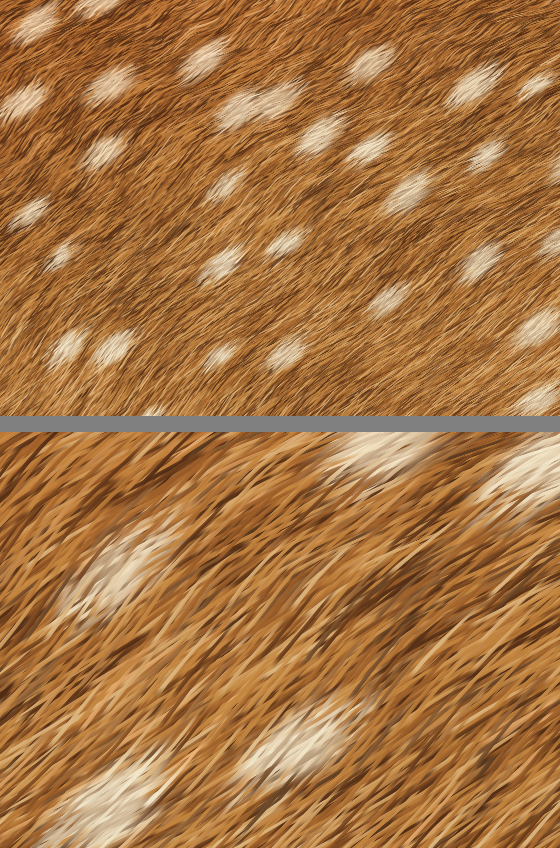
Top: the whole. Bottom: its middle third, enlarged.
Reproduce this texture procedurally as a Shadertoy shader.

```glsl
#define LAYERS 16
#define STRAND_SIZE vec2(0.094, 0.0059)
#define CROSSING 0.42
#define SPOT_SPACING 0.205
#define SPOT_RADII vec2(0.064, 0.034)
#define LEAN 0.80
#define DARK vec3(0.31, 0.17, 0.08)
#define BROWN vec3(0.64, 0.39, 0.17)
#define GOLD vec3(0.77, 0.53, 0.25)
#define TIP vec3(0.87, 0.73, 0.52)
#define DUSTY vec3(0.65, 0.47, 0.29)
#define CREAM vec3(0.97, 0.95, 0.86)

vec4 hash4(vec3 p) {
    vec4 q = fract(p.xyzx * vec4(0.1031, 0.1030, 0.0973, 0.1099));
    q += dot(q, q.wzxy + 33.33);
    return fract((q.xxyz + q.yzzw) * q.zywx);
}

vec2 rotate(vec2 p, float angle) {
    float c = cos(angle), s = sin(angle);
    return vec2(c * p.x + s * p.y, c * p.y - s * p.x);
}

// Coordinates along (x) and across (y) the lie of the fur
vec2 furFlow(vec2 p) {
    vec2 flow = rotate(p, LEAN);
    flow.y += 0.22 * p.x * p.y;
    flow.y += 0.010 * sin(11.0 * flow.x + 5.0 * flow.y + 1.0);
    float unruly = smoothstep(0.35, 1.0, p.y);
    flow.y += (0.0006 + 0.0024 * unruly) * sin(43.0 * flow.x + 17.0 * flow.y + 2.0 * sin(23.0 * flow.y));
    return flow;
}

// Pale spots scattered in slanting rows
float spotMask(vec2 p) {
    const float slant = 0.4;
    vec2 grid = vec2(p.x, p.y - slant * p.x) / SPOT_SPACING;
    vec2 home = floor(grid);
    float mask = 0.0;
    for (int j = -1; j <= 1; j++)
    for (int i = -1; i <= 1; i++) {
        vec2 cell = home + vec2(i, j);
        vec4 rnd = hash4(vec3(cell, 71.0));
        vec2 d = (grid - cell - 0.2 - 0.6 * rnd.xy) * SPOT_SPACING;
        d.y += slant * d.x;
        d = rotate(d, LEAN - 0.13 + 0.3 * (rnd.x - 0.5));
        float r = length(d / (SPOT_RADII * mix(0.7, 1.15, rnd.z)));
        float strength = step(rnd.w, 0.88) * mix(1.0, 0.8, rnd.w);
        mask = max(mask, strength * (1.0 - smoothstep(0.55, 1.2, r)));
    }
    return mask;
}

vec3 furColour(float tone) {
    vec3 colour = mix(DARK, BROWN, smoothstep(0.0, 0.5, tone));
    colour = mix(colour, GOLD, smoothstep(0.45, 0.8, tone));
    return mix(colour, TIP, smoothstep(0.8, 1.15, tone));
}

// Broad light and dark tufts
float tuftTone(vec2 p, vec2 flow) {
    float tufts = sin(68.0 * flow.y + 3.0 * sin(9.0 * flow.x)) * sin(15.0 * flow.x + 21.0 * flow.y);
    tufts += 0.7 * sin(131.0 * flow.y + 4.0 * sin(13.0 * flow.x + 1.0)) * sin(27.0 * flow.x - 33.0 * flow.y);
    float broad = sin(5.0 * p.x + 2.0 * sin(4.0 * p.y)) * sin(6.0 * p.y + 1.5);
    broad += 0.8 * sin(12.0 * flow.x + 2.0 * sin(9.0 * flow.y)) * sin(19.0 * flow.y + 2.0);
    return mix(0.04, 0.085, p.y) * tufts + 0.065 * broad + 0.16 * (0.5 - p.y) + 0.07 * (p.x - 0.65);
}

void mainImage(out vec4 fragColor, in vec2 fragCoord) {
    vec2 p = fragCoord / iResolution.y;
    vec2 flow = furFlow(p);
    vec2 along = vec2(cos(LEAN - 0.13), sin(LEAN - 0.13));
    float tuft = tuftTone(p, flow);
    vec3 colour = furColour(0.3 + tuft);

    // Tapered strands, painted from the undercoat upward
    for (int i = 0; i < LAYERS; i++) {
        float layer = float(i);
        float height = layer / float(LAYERS - 1);
        float turn = CROSSING * (hash4(vec3(layer, 3.0, 9.0)).x - 0.5);
        vec2 size = STRAND_SIZE * mix(1.25, 0.95, height);
        vec2 grid = rotate(flow, turn) / size + 13.7 * layer;
        grid.x += 9.0 * hash4(vec3(floor(grid.y), layer, 5.0)).y;
        vec2 cell = floor(grid), local = fract(grid);
        vec4 rnd = hash4(vec3(cell, layer));
        vec4 look = hash4(vec3(cell, layer + 40.0));

        float middle = 0.5 + 0.2 * (rnd.x - 0.5) + 0.5 * (rnd.y - 0.5) * local.x * (1.0 - local.x);
        float side = local.y - middle;
        float width = mix(0.32, 0.18, local.x);
        float soft = 0.5 / (iResolution.y * size.y);
        float cover = 1.0 - smoothstep(width - soft, width + soft, abs(side));
        cover *= smoothstep(0.0, 0.15, local.x) * (1.0 - smoothstep(0.7, 1.0, local.x));
        cover *= step(rnd.z, 0.8) * 0.92;

        float tone = 0.51 + 1.02 * (rnd.w - 0.5) + mix(-0.25, 0.05, height) + 0.25 * side + tuft;
        vec3 strand = mix(furColour(tone), DUSTY * (0.55 + 0.8 * tone), 0.65 * step(look.x, 0.18));
        float spot = spotMask(p + along * 0.06 * (look.y - 0.5));
        vec3 pale = mix(DUSTY, CREAM, clamp(0.62 + 0.6 * (tone - tuft - 0.25), 0.0, 1.0));
        strand = mix(strand, pale, spot * mix(0.82, 1.0, look.z));
        colour = mix(colour, strand, cover);
    }

    // Redder coat toward the upper left
    float red = smoothstep(0.3, 1.1, p.y - 0.35 * p.x + 0.15);
    colour *= mix(vec3(1.0), vec3(1.02, 0.95, 0.90), red);
    fragColor = vec4(clamp(colour, 0.0, 1.0), 1.0);
}
```
